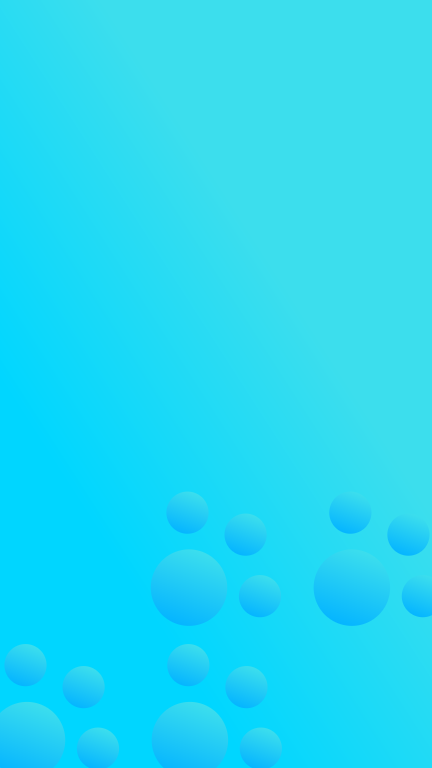
Write a Shadertoy shader that draws this background.

```glsl
// Soft cyan diagonal gradient with clusters of shaded bubbles along the bottom.

const vec3 AQUA = vec3(0.235, 0.870, 0.930);
const vec3 CYAN = vec3(0.000, 0.840, 1.000);
const vec3 BLUE = vec3(0.020, 0.710, 1.000);

// Linear ramp along a direction, from 0 at start to 1 at end.
float ramp(vec2 p, vec2 direction, float start, float end) {
    return clamp((dot(p, direction) - start) / (end - start), 0.0, 1.0);
}

// Blend one shaded disc over the base colour.
vec3 addBubble(vec3 base, vec2 p, vec2 center, float radius, float pixel) {
    vec2 q = (p - center) / radius;
    float coverage = clamp(0.5 - (length(q) - 1.0) * radius / pixel, 0.0, 1.0);
    vec3 shade = mix(BLUE, AQUA, ramp(q, vec2(0.35, 0.94), -1.0, 1.0));
    return mix(base, shade, coverage);
}

// One large bubble with three small ones fanned around it.
vec3 addCluster(vec3 base, vec2 p, vec2 center, float pixel) {
    const float SMALL = 0.0488;
    base = addBubble(base, p, center, 0.0885, pixel);
    base = addBubble(base, p, center + vec2(-0.0035, 0.1736), SMALL, pixel);
    base = addBubble(base, p, center + vec2(0.1310, 0.1227), SMALL, pixel);
    return addBubble(base, p, center + vec2(0.1643, -0.0197), SMALL, pixel);
}

void mainImage(out vec4 fragColor, in vec2 fragCoord) {
    // Canvas width is one unit.
    float pixel = 1.0 / iResolution.x;
    vec2 p = fragCoord * pixel;

    // Background
    vec3 color = mix(CYAN, AQUA, ramp(p, vec2(0.84, 0.54), 0.485, 1.157));

    // Two staggered rows of two clusters
    const vec2 FIRST = vec2(0.0625, 0.0645);
    const vec2 ACROSS = vec2(0.3770, 0.0);
    const vec2 DIAGONAL = vec2(0.3750, 0.3530);
    for (int row = 0; row < 2; row++) {
        for (int column = 0; column < 2; column++) {
            vec2 center = FIRST + float(column) * ACROSS + float(row) * DIAGONAL;
            color = addCluster(color, p, center, pixel);
        }
    }

    fragColor = vec4(color, 1.0);
}
```
